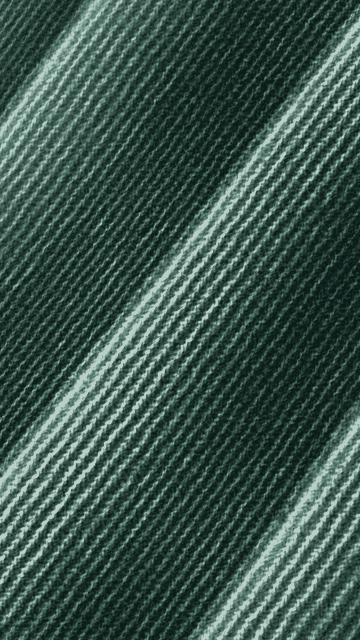
Write a WebGL 1 fragment shader that draws this texture.

```glsl
precision highp float;

uniform vec2 u_resolution;

const float TAU = 6.28318;

vec2 gradientAt(vec2 cell) {
  vec2 h = vec2(dot(cell, vec2(127.1, 311.7)), dot(cell, vec2(269.5, 183.3)));
  return fract(sin(h) * 43758.5) * 2.0 - 1.0;
}

float gradientNoise(vec2 p) {
  vec2 i = floor(p);
  vec2 f = p - i;
  vec2 w = f * f * f * (f * (f * 6.0 - 15.0) + 10.0);
  float low = mix(dot(gradientAt(i), f),
                  dot(gradientAt(i + vec2(1.0, 0.0)), f - vec2(1.0, 0.0)), w.x);
  float high = mix(dot(gradientAt(i + vec2(0.0, 1.0)), f - vec2(0.0, 1.0)),
                   dot(gradientAt(i + 1.0), f - 1.0), w.x);
  return mix(low, high, w.y);
}

// Tone 0 is the shaded wool, tone 5 the pale fibre; below 0 is groove shadow
vec3 woolColor(float tone) {
  vec3 c = mix(vec3(0.04, 0.10, 0.085), vec3(0.07, 0.15, 0.13), clamp(tone + 1.0, 0.0, 1.0));
  c = mix(c, vec3(0.15, 0.25, 0.21), clamp(tone, 0.0, 1.0));
  c = mix(c, vec3(0.25, 0.36, 0.32), clamp(tone - 1.0, 0.0, 1.0));
  c = mix(c, vec3(0.36, 0.49, 0.45), clamp(tone - 2.0, 0.0, 1.0));
  c = mix(c, vec3(0.51, 0.64, 0.60), clamp(tone - 3.0, 0.0, 1.0));
  return mix(c, vec3(0.73, 0.81, 0.78), clamp(tone - 4.0, 0.0, 1.0));
}

void main() {
  vec2 p = gl_FragCoord.xy / u_resolution.y;

  // Axes across and along the diagonal folds, steeper towards both corners
  float across = dot(p, vec2(0.788, -0.616)) + 0.15;
  float along = dot(p, vec2(0.616, 0.788));
  across += 0.045 * (along - 0.42) * smoothstep(0.0, 0.4, across);
  across += 0.035 * (along - 0.72) * (1.0 - smoothstep(-0.35, 0.0, across));
  across += 0.008 * gradientNoise(p * 2.3 + 4.0);

  // Folds: a lit crest falling into shade, with a fuzzy bright rim
  float fold = across * 2.755 - 0.54 * across * across;
  float fuzz = 0.015 * gradientNoise(p * 50.0) + 0.015 * gradientNoise(p * 130.0);
  float f = fract(fold + fuzz);
  float light = 1.0 - smoothstep(0.05, 0.62, f) + smoothstep(0.92, 1.0, f);
  light += 0.5 * (1.0 - smoothstep(-1.35, -1.1, fold));
  light += 0.5 * gradientNoise(p * 3.0 + 9.0) + 0.5 * (0.26 - p.x) * step(fold, 1.0);
  float rim = f < 0.5 ? exp(-f / 0.05) : exp(-pow((1.0 - f) / 0.035, 2.0));
  rim *= 0.95 + 0.6 * gradientNoise(p * 9.0);

  // Ribs: 22 to a fold, widest on the lit face and crowded in the shade
  float rib = 22.0 * (fold - 0.024 * sin(TAU * (fold - 0.25)));
  rib += 0.25 * gradientNoise(vec2(along * 24.0, rib * 0.6));
  float ribId = floor(rib);
  float x = fract(rib);
  float ribHeight = 0.5 + 0.5 * cos(TAU * (x - 0.42));

  // Stitches: steep legs on both sides of each rib
  float stitch = along * 88.0 + gradientAt(vec2(ribId, 3.0)).x;
  stitch += 0.8 * gradientNoise(vec2(along * 30.0, ribId * 1.7));
  float legs = 0.5 + 0.5 * sin(TAU * (stitch + 2.2 * abs(x - 0.42)));

  // Pale twisted thread, worn unevenly along each rib
  float threadCenter = 0.42 + 0.05 * sin(TAU * stitch) + 0.22 * gradientNoise(p * 75.0);
  float thread = 1.0 - smoothstep(0.04, 0.20, abs(x - threadCenter));
  float twist = 0.5 + 0.5 * sin(TAU * (stitch + 1.6 * x));
  float wear = gradientNoise(vec2(along * 34.0, ribId * 5.3));
  wear = 0.65 + 1.1 * wear + 0.25 * gradientAt(vec2(ribId, 8.0)).y;
  thread *= clamp(wear, 0.1, 1.3) * (0.65 + 0.5 * twist);

  // Fine fibres lean to either side of the rib like its legs
  float lean = x < 0.42 ? 0.5 : -0.5;
  float fibre = gradientNoise(vec2((across + lean * along) * 240.0, along * 130.0));
  fibre += 0.8 * gradientNoise(p * 250.0) + 0.5 * gradientNoise(p * 120.0);

  // Softer focus away from the middle fold
  float focus = 1.0 - 0.45 * smoothstep(0.5, 1.3, abs(fold - 0.35));
  float detail = focus * (1.0 - 0.5 * clamp(rim, 0.0, 1.0));

  float tone = mix(0.45, 2.35, light) + 2.1 * rim;
  float relief = 2.2 * (ribHeight - 0.55) + 1.3 * (legs - 0.5) * (0.3 + ribHeight);
  tone += detail * relief * mix(0.65, 1.35, light);
  tone += detail * thread * mix(1.8, 2.7, light);
  tone += 2.2 * fibre * mix(0.4, 1.0, focus);

  gl_FragColor = vec4(woolColor(tone), 1.0);
}
```
